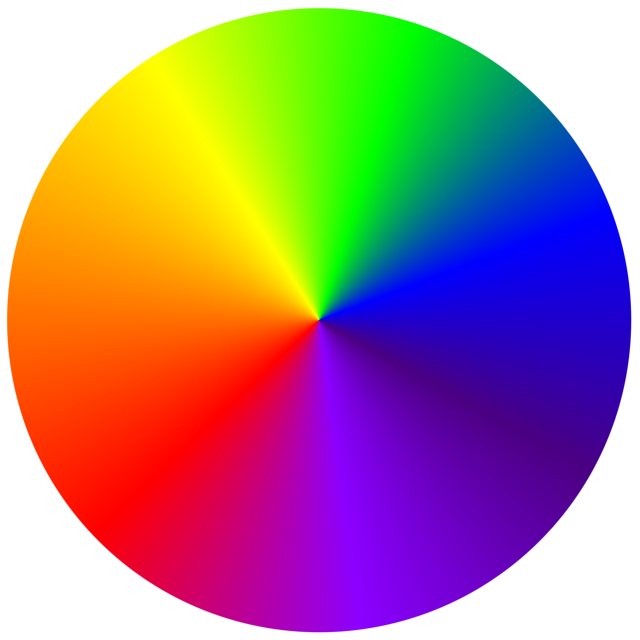
A Shadertoy shader for this background:

```glsl
// Draws a rainbow colour wheel: a conic gradient inside a disc on white.

const float TAU = 6.2831853;
const int STOP_COUNT = 7;

const vec3 WHITE  = vec3(1.0);
const vec3 RED    = vec3(1.0, 0.0, 0.0);
const vec3 YELLOW = vec3(1.0, 1.0, 0.0);
const vec3 GREEN  = vec3(0.0, 1.0, 0.0);
const vec3 BLUE   = vec3(0.0, 0.0, 1.0);
const vec3 INDIGO = vec3(0.29, 0.0, 0.51);
const vec3 VIOLET = vec3(0.545, 0.0, 1.0);

const vec2  WHEEL_CENTRE = vec2(0.4987, 0.4997);
const float WHEEL_RADIUS = 0.4876;
const float RED_DEGREES  = 223.5; // counterclockwise from the right

// Clockwise angle in degrees, 0 to 360, measured from a start direction
float clockwiseDegrees(vec2 p, float startDegrees) {
    float degreesCcw = atan(p.y, p.x) * 360.0 / TAU;
    return mod(startDegrees - degreesCcw, 360.0);
}

// Colour around the wheel, blended linearly from stop to stop
vec3 wheelColour(float angle) {
    vec3 colours[STOP_COUNT] = vec3[](RED, YELLOW, GREEN, BLUE, INDIGO, VIOLET, RED);
    float stops[STOP_COUNT] = float[](0.0, 101.0, 151.5, 203.0, 252.5, 305.5, 360.0);
    vec3 colour = colours[0];
    for (int i = 1; i < STOP_COUNT; i++) {
        float blend = (angle - stops[i - 1]) / (stops[i] - stops[i - 1]);
        colour = mix(colour, colours[i], clamp(blend, 0.0, 1.0));
    }
    return colour;
}

// Coverage of a disc with an antialiased rim
float discMask(vec2 p, float radius, float softness) {
    return 1.0 - smoothstep(-softness, softness, length(p) - radius);
}

void mainImage(out vec4 fragColor, in vec2 fragCoord) {
    // Square canvas units, centred when the canvas is not square
    float canvasSize = min(iResolution.x, iResolution.y);
    vec2 uv = (fragCoord - 0.5 * iResolution.xy) / canvasSize + 0.5;
    vec2 p = uv - WHEEL_CENTRE;

    // Wheel over the white ground
    float angle = clockwiseDegrees(p, RED_DEGREES);
    float mask = discMask(p, WHEEL_RADIUS, 0.8 / canvasSize);
    fragColor = vec4(mix(WHITE, wheelColour(angle), mask), 1.0);
}
```
